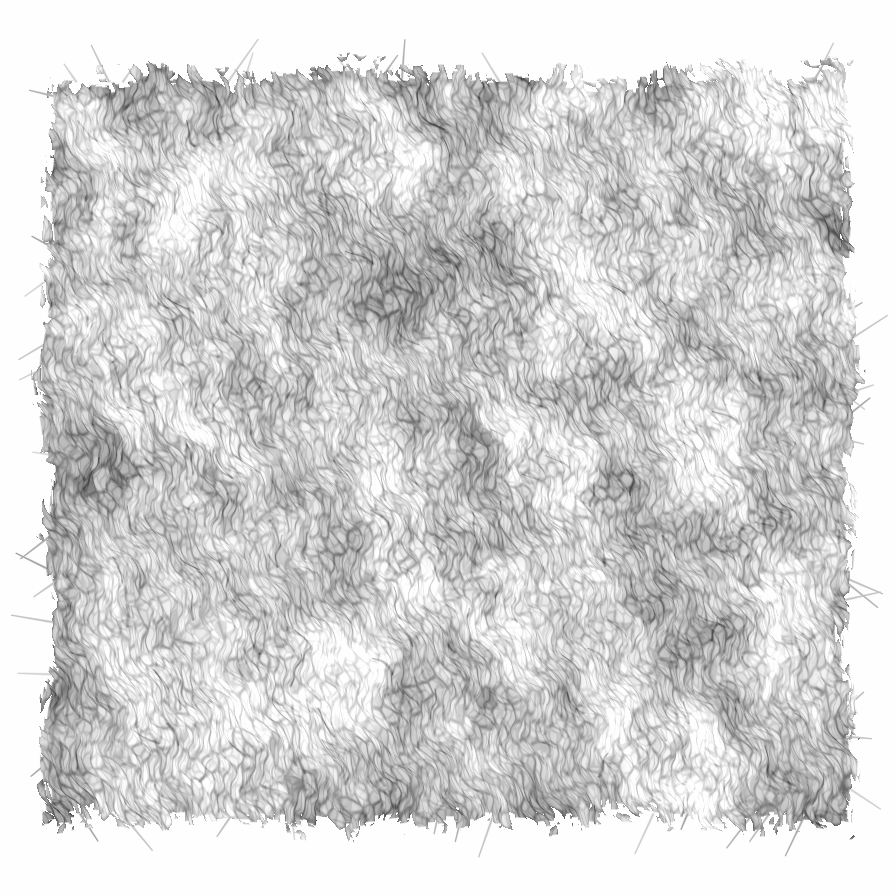
Reproduce this texture procedurally as a WebGL 1 fragment shader.

```glsl
precision highp float;
// A shaggy pale fur rug with ragged edges on white. Leaning, stretched cellular
// noise gives the tufts, round cells the mottling, and short tapered strokes the
// loose hairs. All cells and sines wrap, so the canvas tiles.
uniform vec2 u_resolution;

const float TAU = 6.2831853;
const vec2 RUG_HALF = vec2(0.449, 0.417);
const vec3 PAPER = vec3(0.995);
const vec3 STRAY_GREY = vec3(0.62);

vec2 hash2(vec2 p) {
  vec3 q = fract(p.xyx * vec3(0.1031, 0.1030, 0.0973));
  q += dot(q, q.yzx + 33.33);
  return fract((q.xx + q.yz) * q.zy);
}

// Wrapping cellular noise: x = gap to the cell border, y = smooth value, z = cell value.
vec3 cells(vec2 uv, vec2 count, float lean, float seed) {
  vec2 g = uv * count, base = floor(g);
  float nearest = 9.0, second = 9.0, cellValue = 0.0, total = 0.0, weights = 0.0;
  for (int j = -1; j <= 1; j++) {
    for (int i = -1; i <= 1; i++) {
      vec2 cell = base + vec2(float(i), float(j));
      vec2 id = mod(cell, count) + seed;
      vec2 d = cell + hash2(id) - g;
      d.x += lean * d.y;
      float value = hash2(id + 311.0).x;
      float dist = length(d);
      float weight = exp(-5.0 * dist * dist);
      total += value * weight;
      weights += weight;
      if (dist < nearest) {
        second = nearest;
        nearest = dist;
        cellValue = value;
      } else {
        second = min(second, dist);
      }
    }
  }
  return vec3(second - nearest, total / max(weights, 0.0001), cellValue);
}

// Coverage of a tapered stroke from root to root + reach.
float stroke(vec2 p, vec2 root, vec2 reach, float width, float pixel) {
  vec2 d = p - root;
  float along = clamp(dot(d, reach) / dot(reach, reach), 0.0, 1.0);
  float radius = width * (1.0 - 0.7 * along);
  return 1.0 - smoothstep(0.0, radius + pixel, length(d - reach * along));
}

// One randomly tilted hair in each wrapping cell.
float hairs(vec2 uv, float count, float seed, float pixel) {
  vec2 base = floor(uv * count);
  float cover = 0.0;
  for (int j = -1; j <= 1; j++) {
    for (int i = -1; i <= 1; i++) {
      vec2 cell = base + vec2(float(i), float(j));
      vec2 id = mod(cell, vec2(count)) + seed;
      vec2 look = hash2(id + 57.0);
      float tilt = 0.35 + 1.3 * (look.x - 0.5);
      vec2 reach = vec2(-sin(tilt), cos(tilt)) * 0.9 / count;
      vec2 root = (cell + hash2(id)) / count - 0.5 * reach;
      cover = max(cover, look.y * look.y * stroke(uv, root, reach, 0.0012, pixel));
    }
  }
  return cover;
}

// Stray hairs sticking out around the rim of the rug.
float strays(vec2 uv, float pixel) {
  float cover = 0.0;
  for (int i = 0; i < 48; i++) {
    float n = float(i);
    vec2 r = hash2(vec2(n, 7.0)), s = hash2(vec2(n, 91.0));
    float turn = floor(mod(n, 4.0)) * TAU / 4.0;
    vec2 outward = vec2(cos(turn), sin(turn));
    vec2 side = vec2(-outward.y, outward.x);
    vec2 root = 0.5 + outward * (dot(abs(outward), RUG_HALF) - 0.008);
    root += side * (r.x - 0.5) * 0.84;
    vec2 reach = (outward + side * (r.y - 0.5) * 1.8) * (0.015 + 0.035 * s.x);
    cover = max(cover, (0.4 + 0.6 * s.y) * stroke(uv, root, reach, 0.0012, pixel));
  }
  return cover;
}

// Layered whole-period sines that make the strands wander.
vec2 wander(vec2 uv) {
  float slow = sin(TAU * (2.0 * uv.x + 7.0 * uv.y));
  float mid = sin(TAU * (9.0 * uv.x - 13.0 * uv.y) + 1.7);
  float quick = sin(TAU * (31.0 * uv.x + 37.0 * uv.y) + 4.0);
  return uv + vec2(0.006 * slow + 0.003 * mid + 0.0012 * quick, 0.003 * mid);
}

void main() {
  vec2 uv = gl_FragCoord.xy / u_resolution;
  float pixel = 1.0 / min(u_resolution.x, u_resolution.y);
  vec2 flow = wander(uv);

  vec3 tuft = cells(flow, vec2(96.0, 42.0), 0.6, 3.0);
  vec3 strand = cells(flow, vec2(170.0, 64.0), 0.7, 29.0);
  float patches = cells(flow, vec2(12.0, 10.0), 0.2, 71.0).y - 0.5;
  float mottle = cells(flow, vec2(30.0, 24.0), 0.3, 113.0).y - 0.5;

  // Fur tone: mottled ground, dark creases between tufts, loose hairs.
  float tone = 0.925 + 0.28 * patches + 0.20 * mottle;
  tone += 0.12 * (tuft.y - 0.5) + 0.10 * (strand.y - 0.5);
  tone -= (0.17 - 0.12 * mottle) * (1.0 - smoothstep(0.0, 0.35, tuft.x));
  tone -= 0.11 * (1.0 - smoothstep(0.0, 0.4, strand.x));
  tone -= 0.24 * hairs(flow, 30.0, 151.0, pixel) + 0.16 * hairs(flow, 58.0, 197.0, pixel);

  // Ragged outline: a wavy box whose rim is broken up tuft by tuft.
  vec2 wave = 0.005 * sin(TAU * (2.0 * uv.yx + vec2(0.1, 0.4)));
  wave += 0.004 * sin(TAU * 5.0 * uv.yx + 2.0);
  float ragged = 0.024 * (tuft.z - 0.5) + 0.014 * (strand.z - 0.5);
  vec2 margin = RUG_HALF - abs(uv - 0.5) + wave + ragged * vec2(0.6, 1.0);
  float inside = min(margin.x, margin.y);
  tone -= 0.09 * (1.0 - smoothstep(0.0, 0.035, inside));

  vec3 color = mix(PAPER, STRAY_GREY, strays(uv, pixel));
  color = mix(color, vec3(clamp(tone, 0.3, 0.995)), smoothstep(-pixel, pixel, inside));
  gl_FragColor = vec4(color, 1.0);
}
```
